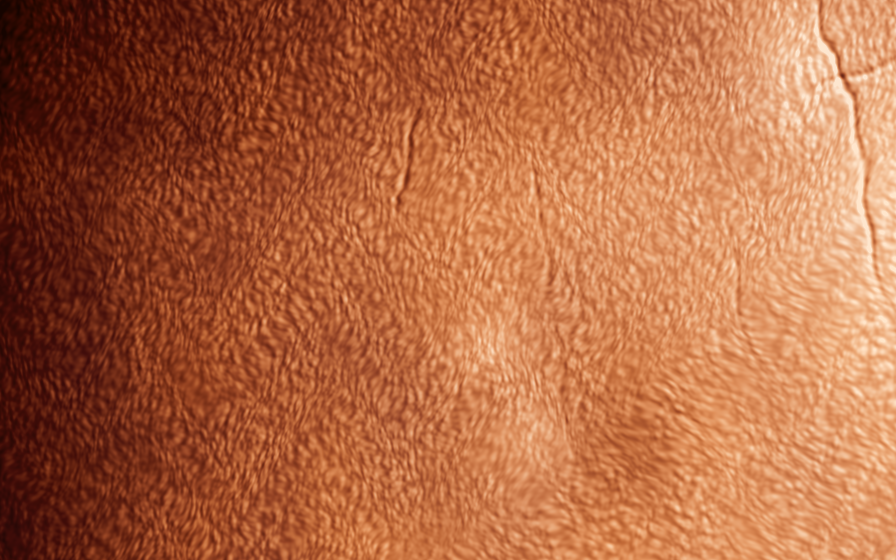
Write a WebGL 1 fragment shader that draws this texture.

```glsl
precision highp float;
uniform vec2 u_resolution;

#define GRAIN_DENSITY vec2(80.0, 47.0)
#define PEBBLE_SHARPNESS 7.0
#define FINE_SHARE 0.45
#define GROOVE_DEPTH 0.17
#define RELIEF 0.21
#define LIGHT_OFFSET vec2(0.0024, 0.0014)
#define MOTTLE 0.10
#define FOLD_DEPTH 0.055
#define CREASE_DEPTH 0.32

vec2 hash2(vec2 cell) {
  vec2 k = vec2(dot(cell, vec2(127.1, 311.7)), dot(cell, vec2(269.5, 183.3)));
  return fract(sin(k) * 43758.5);
}

// Slow uneven variation, roughly -1 to 1
float layeredSines(vec2 p) {
  float sum = 0.0;
  float amp = 0.5;
  for (int i = 0; i < 4; i++) {
    p = mat2(0.8, 0.6, -0.6, 0.8) * p * 1.7 + 1.3;
    sum += amp * sin(p.x + 1.4 * sin(p.y)) * cos(p.y * 0.8);
    amp *= 0.7;
  }
  return sum;
}

// Soft cellular bumps that run together into short strands
float pebbles(vec2 q) {
  vec2 cell = floor(q);
  vec2 local = q - cell;
  float sum = 0.0;
  for (int j = -1; j <= 1; j++) {
    for (int i = -1; i <= 1; i++) {
      vec2 o = vec2(float(i), float(j));
      vec2 d = o + hash2(cell + o) - local;
      sum += exp(-PEBBLE_SHARPNESS * dot(d, d));
    }
  }
  return sum / (0.6 + 0.4 * sum);
}

// Large strands crossed by finer, rounder grain
float grain(vec2 q) {
  vec2 fine = vec2(1.45 * q.x + 0.5 * q.y, 1.9 * q.y - 0.35 * q.x);
  return pebbles(q) + FINE_SHARE * (pebbles(fine + 31.0) - 0.5);
}

// Upright grain that turns into slanting wrinkles at lower right
float hideHeight(vec2 p, float slant) {
  vec2 upright = vec2(p.x - 0.12 * p.y, p.y);
  vec2 slanted = vec2(dot(p, vec2(0.5, 0.87)), dot(p, vec2(0.87, -0.5)));
  return mix(grain(upright * GRAIN_DENSITY),
             grain(slanted * GRAIN_DENSITY * 0.85 + 7.0), slant);
}

// Soft round patch of light
float glow(vec2 p, vec2 centre, vec2 radius) {
  vec2 d = (p - centre) / radius;
  return exp(-dot(d, d));
}

// Dark fold with a lit lip, fading at both ends
float crease(vec2 p, vec2 a, vec2 b, float width) {
  vec2 d = b - a;
  float s = clamp(dot(p - a, d) / dot(d, d), 0.0, 1.0);
  float side = dot(p - a, vec2(d.y, -d.x)) / (length(d) * width);
  float lip = side - 1.9;
  return 4.0 * s * (1.0 - s) * (0.8 * exp(-lip * lip) - exp(-side * side));
}

float creases(vec2 p) {
  float sum = crease(p, vec2(0.74, 0.84), vec2(0.72, 0.58), 0.0045);
  sum += 0.7 * crease(p, vec2(0.95, 0.76), vec2(0.98, 0.43), 0.004);
  sum += 0.5 * crease(p, vec2(1.01, 0.40), vec2(1.02, 0.08), 0.005);
  sum += 0.6 * crease(p, vec2(1.29, 0.64), vec2(1.35, 0.38), 0.004);
  sum += 0.6 * crease(p, vec2(1.10, 0.30), vec2(1.37, 0.20), 0.005);
  sum += 1.7 * crease(p, vec2(1.45, 1.06), vec2(1.56, 0.64), 0.006);
  sum += 1.4 * crease(p, vec2(1.55, 0.76), vec2(1.57, 0.44), 0.005);
  return sum + 0.8 * crease(p, vec2(1.42, 0.83), vec2(1.64, 0.90), 0.005);
}

// Tanned colours from shadow to sheen
vec3 leather(float tone) {
  float t = tone * 5.0;
  vec3 c = mix(vec3(0.26, 0.05, 0.03), vec3(0.42, 0.15, 0.07), clamp(t, 0.0, 1.0));
  c = mix(c, vec3(0.60, 0.27, 0.14), clamp(t - 1.0, 0.0, 1.0));
  c = mix(c, vec3(0.76, 0.42, 0.23), clamp(t - 2.0, 0.0, 1.0));
  c = mix(c, vec3(0.87, 0.56, 0.36), clamp(t - 3.0, 0.0, 1.0));
  c = mix(c, vec3(0.93, 0.69, 0.51), clamp(t - 4.0, 0.0, 1.0));
  c = mix(c, vec3(1.0, 0.90, 0.80), clamp(0.6 * t - 3.0, 0.0, 1.0));
  return c * clamp(1.0 + 2.2 * tone, 0.3, 1.0);
}

void main() {
  vec2 p = gl_FragCoord.xy / u_resolution.y;
  float mottle = layeredSines(p * 2.6);
  float folds = layeredSines(p * vec2(15.0, 9.0) + 4.0);
  vec2 bend = 0.009 * vec2(sin(p.y * 17.0 + 3.0 * sin(p.x * 7.0)), sin(p.x * 9.0 + p.y * 4.0))
            + 0.004 * vec2(sin(p.y * 47.0 + 4.0 * sin(p.x * 19.0)), sin(p.x * 41.0 + p.y * 23.0));
  vec2 hide = p + bend;

  // Broad light, falling off to the left and top
  float tone = 1.02 * (1.0 - exp(-1.6 * p.x)) - 0.055 + MOTTLE * mottle + FOLD_DEPTH * folds;
  tone -= 0.25 * smoothstep(0.62, 1.0, p.y) * (1.0 - smoothstep(0.9, 1.4, p.x));
  tone -= 0.10 * glow(p, vec2(0.38, 0.76), vec2(0.2, 0.1));
  tone -= 0.18 * glow(p, vec2(1.12, 0.2), vec2(0.13, 0.2));
  tone += 0.08 * glow(p, vec2(1.2, 0.6), vec2(0.3, 0.16));
  tone += 0.25 * glow(hide, vec2(0.88, 0.39), vec2(0.08, 0.06));
  tone += 0.25 * glow(hide, vec2(0.95, 0.22), vec2(0.07, 0.09));
  tone += 0.25 * glow(hide, vec2(1.42, 0.88), vec2(0.10, 0.13));
  tone += 0.25 * glow(hide, vec2(1.58, 0.62), vec2(0.13, 0.28));

  // Grain relief
  float slant = smoothstep(0.2, 0.4, p.x - 1.2 * p.y - 0.45 + 0.1 * mottle);
  float height = hideHeight(hide, slant);
  float slope = hideHeight(hide - LIGHT_OFFSET, slant) - hideHeight(hide + LIGHT_OFFSET, slant);
  float contrast = mix(0.65, 1.0, smoothstep(0.0, 0.5, p.x)) * (1.0 + 0.4 * folds);
  tone += contrast * (GROOVE_DEPTH * (height - 0.5) + RELIEF * slope);
  tone += CREASE_DEPTH * creases(hide);

  vec3 colour = leather(tone) + mottle * vec3(0.015, 0.0, -0.025);
  gl_FragColor = vec4(clamp(colour, 0.0, 1.0), 1.0);
}
```
